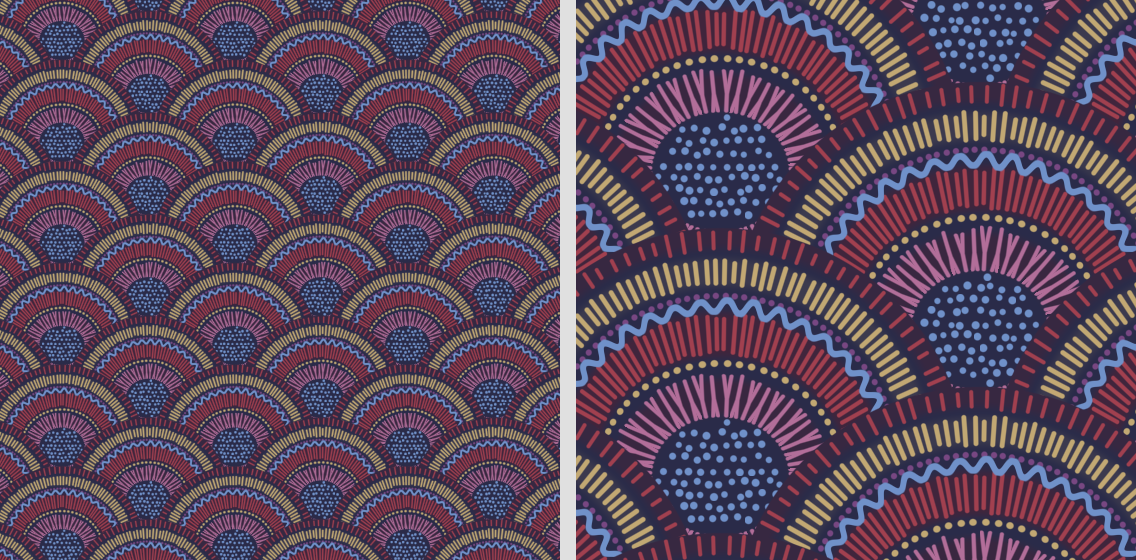
Left: the whole. Right: its middle third, enlarged.
Write a Shadertoy shader that draws this pattern.

```glsl
#define PERIOD vec2(0.3086, 0.1815)  // spacing of scales in one column set
#define ORIGIN vec2(0.1107, 0.0201)  // centre of the first scale
#define STAGGER 0.087                // rise of the in-between rows
#define RADIUS 0.1319                // outer edge of the yellow fringe
#define RIM 1.12                     // outer edge of the red border, in radii
#define NAVY vec3(0.165, 0.17, 0.285)
#define MAROON vec3(0.25, 0.145, 0.235)
#define RED vec3(0.63, 0.25, 0.31)
#define YELLOW vec3(0.76, 0.66, 0.45)
#define PINK vec3(0.70, 0.43, 0.60)
#define BLUE vec3(0.44, 0.57, 0.79)
#define PURPLE vec3(0.47, 0.28, 0.51)

const float TAU = 6.2831853;

float hash(vec2 p) {
    p = fract(p * vec2(0.1031, 0.1137));
    p += dot(p, p.yx + 33.33);
    return fract((p.x + p.y) * p.x * 97.3);
}

// Signed offset along the arc to the middle of an angular cell
float arcOffset(vec2 polar, float count, float seed, float jitter, out float id) {
    float t = polar.x * count / TAU;
    id = floor(t);
    float shift = (hash(vec2(id, seed)) - 0.5) * jitter;
    return (fract(t) - 0.5 + shift) * TAU / count * polar.y;
}

// Ring of round-ended radial strokes of uneven length
float rays(vec2 polar, float count, vec2 span, float halfWidth, float seed) {
    float id;
    float x = arcOffset(polar, count, seed, 0.25, id);
    float trim = 0.025 * hash(vec2(id, seed + 7.0));
    float y = max(span.x + trim - polar.y, polar.y - span.y + trim);
    return length(vec2(x, max(y, 0.0))) - halfWidth;
}

// Ring of forked strokes, opening outwards and inwards in turn
float forks(vec2 polar, float count, vec2 span, float halfWidth, float seed) {
    float id;
    float x = arcOffset(polar, count, seed, 0.15, id);
    float lean = 0.08 * (hash(vec2(id, seed + 3.0)) - 0.5);
    float along = polar.y - mix(span.x, span.y, 0.4);
    float spread = mod(id, 2.0) < 0.5 ? max(0.15 * along, 0.0) : max(-0.12 * along, 0.0);
    x = abs(x + lean * along) - spread;
    float trim = 0.03 * hash(vec2(id, seed + 9.0));
    float y = max(span.x - polar.y, polar.y - span.y + trim);
    return length(vec2(x, max(y, 0.0))) - halfWidth;
}

// Ring of beads
float beads(vec2 polar, float count, float ringRadius, float size, float seed) {
    float id;
    float x = arcOffset(polar, count, seed, 0.15, id);
    return length(vec2(x, polar.y - ringRadius)) - size;
}

// Wavy cord with slightly uneven swing
float cord(vec2 polar, float count, float ringRadius, float halfWidth) {
    float phase = polar.x * count;
    float swing = 0.025 + 0.005 * sin(polar.x * 7.0);
    float slope = swing * count * cos(phase) / ringRadius;
    float d = polar.y - ringRadius - swing * sin(phase);
    return abs(d) * inversesqrt(1.0 + slope * slope) - halfWidth;
}

// Loose dots filling the central dome
float domeDots(vec2 p, float seed) {
    const float spacing = 0.055;
    float row = floor(p.y / spacing);
    float indent = 0.5 * mod(row, 2.0);
    vec2 cell = vec2(floor(p.x / spacing + indent), row);
    vec2 jitter = vec2(hash(cell + seed + 40.0), hash(cell + seed + 80.0)) - 0.5;
    vec2 centre = (cell + 0.5 - vec2(indent, 0.0) + 0.4 * jitter) * spacing;
    float size = 0.0135 + 0.005 * hash(cell + seed + 120.0);
    float d = length(p - centre) - size;
    return length(centre * vec2(0.86, 1.0)) < 0.245 ? d : 1.0;
}

void paint(inout vec3 color, vec3 ink, float d, float blur) {
    color = mix(color, ink, smoothstep(blur, -blur, d));
}

// One scale, in units of its own radius
vec3 scalePattern(vec2 p, float seed, float blur) {
    // Inner rings are wider than tall, outer ones are round
    vec2 q = p;
    q.x /= mix(1.16, 1.0, smoothstep(0.25, 0.85, length(p)));
    vec2 polar = vec2(atan(q.x, q.y), length(q));

    // Tinted ground under the rings
    vec3 color = NAVY;
    paint(color, MAROON, abs(polar.y - 0.64) - 0.1, 0.03);
    paint(color, mix(NAVY, MAROON, 0.7), abs(polar.y - 0.36) - 0.08, 0.03);
    paint(color, mix(NAVY, YELLOW, 0.12), abs(polar.y - 0.92) - 0.06, 0.03);
    paint(color, mix(NAVY, MAROON, 0.6), 1.03 - polar.y, 0.03);

    // Strokes, beads and cord
    paint(color, RED, rays(polar, 100.0, vec2(1.02, 1.11), 0.009, seed), blur);
    paint(color, YELLOW, rays(polar, 134.0, vec2(0.86, 0.985), 0.011, seed + 11.0), blur);
    paint(color, PURPLE, beads(polar, 120.0, 0.815, 0.014, seed), blur);
    paint(color, RED, rays(polar, 108.0, vec2(0.55, 0.735), 0.0095, seed + 23.0), blur);
    paint(color, BLUE, cord(polar, 41.0, 0.768, 0.015), blur);
    paint(color, YELLOW, beads(polar, 62.0, 0.51, 0.0155, seed), blur);
    paint(color, PINK, forks(polar, 48.0, vec2(0.275, 0.465), 0.0085, seed + 31.0), blur);
    paint(color, BLUE, domeDots(p, seed), blur);
    return color;
}

void mainImage(out vec4 fragColor, in vec2 fragCoord) {
    vec2 uv = fragCoord / iResolution.y - ORIGIN;
    float blur = 0.9 / (iResolution.y * RADIUS);
    float baseRow = floor(uv.y / PERIOD.y);
    vec3 color = NAVY;

    // Stack rows from the back (top) to the front (bottom)
    for (int k = 3; k >= -1; k--) {
        float odd = float(k & 1);
        vec2 p = uv;
        p.y -= (baseRow + float(k >> 1)) * PERIOD.y + odd * STAGGER;
        p.x = (fract(p.x / PERIOD.x + 0.5 - 0.5 * odd) - 0.5) * PERIOD.x;
        p /= RADIUS;
        float edge = length(p) - RIM;
        if (edge < blur) paint(color, scalePattern(p, odd * 5.0, blur), edge, blur);
    }
    fragColor = vec4(color, 1.0);
}
```
